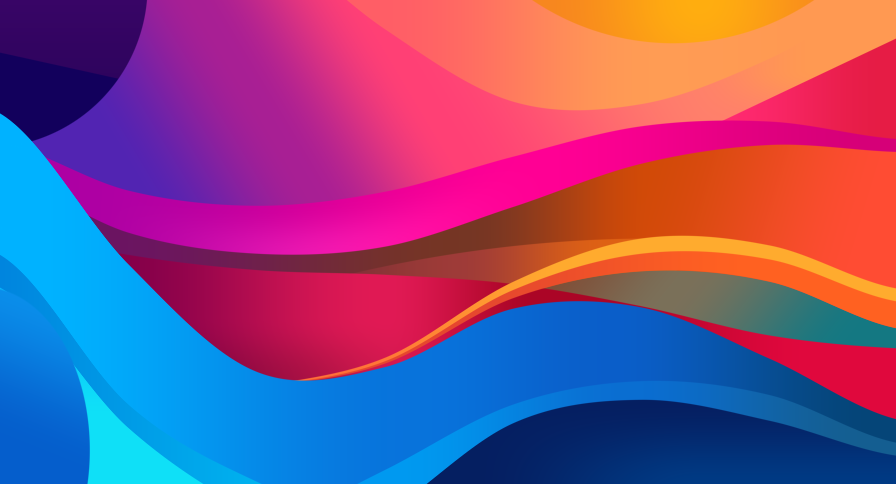
Write a Shadertoy shader that draws this background.

```glsl
// Flowing, layered ribbons in blue, magenta, crimson and orange.

// Smooth curve through eight heights spaced 1.1 units apart.
float wave(float x, vec4 a, vec4 b) {
    float k[8] = float[8](a.x, a.y, a.z, a.w, b.x, b.y, b.z, b.w);
    float s = clamp(x / 1.1, 0.0, 6.999);
    int i = int(s);
    float t = s - float(i);
    float y0 = k[i], y1 = k[i + 1];
    float m0 = 0.5 * (y1 - k[max(i - 1, 0)]);
    float m1 = 0.5 * (k[min(i + 2, 7)] - y0);
    float h = t * t * (3.0 - 2.0 * t);
    return mix(y0, y1, h) + t * (1.0 - t) * (m0 * (1.0 - t) - m1 * t);
}

// Three-colour ramp with stops s.x, s.y, s.z.
vec3 ramp(float t, vec3 s, vec3 a, vec3 b, vec3 c) {
    vec3 left = mix(a, b, smoothstep(s.x, s.y, t));
    return mix(left, c, smoothstep(s.y, s.z, t));
}

// Paints where the signed distance is positive, with a smooth edge.
void paint(inout vec3 col, vec3 ink, float d) {
    float edge = 3.2 / iResolution.y;
    col = mix(col, ink, smoothstep(-edge, edge, d));
}

void mainImage(out vec4 fragColor, in vec2 fragCoord) {
    // Canvas is 7.68 by 4.14 units, y running downward.
    vec2 p = fragCoord / iResolution.xy * vec2(7.68, 4.14);
    p.y = 4.14 - p.y;
    float x = p.x, y = p.y;

    // Sky: violet to pink to peach
    float slant = x - 0.6 * y;
    vec3 col = ramp(slant, vec3(0.2, 1.7, 3.1), vec3(0.32, 0.14, 0.70),
        vec3(0.66, 0.12, 0.58), vec3(1.0, 0.25, 0.46));
    col = mix(col, vec3(1.0, 0.50, 0.42), smoothstep(3.1, 5.6, slant));
    float peachEdge = wave(x, vec4(-1.2, -1.0, -0.6, 0.25), vec4(0.87, 0.89, 0.50, -0.1));
    vec3 peach = mix(vec3(1.0, 0.37, 0.40), vec3(1.0, 0.61, 0.33), smoothstep(3.3, 5.6, x));
    paint(col, peach, peachEdge - y);
    col = mix(col, vec3(1.0, 0.60, 0.32), smoothstep(5.8, 7.0, x) * smoothstep(1.1, 0.6, y));

    // Golden disc at the top
    float disc = 2.16 - length(p - vec2(5.77, -1.79));
    paint(col, mix(vec3(0.97, 0.53, 0.12), vec3(1.0, 0.68, 0.06),
        smoothstep(1.3, 0.0, length(p - vec2(6.0, 0.0)))), disc);

    // Red wedge at the right
    vec3 wedge = mix(vec3(1.0, 0.16, 0.44), vec3(0.90, 0.11, 0.27), smoothstep(6.2, 7.6, x));
    paint(col, wedge, y - 1.03 + 0.473 * (x - 6.2));

    // Indigo disc at the top left
    float indigoFold = y - 0.45 - 0.22 * x;
    vec3 indigo = vec3(0.22, 0.02, 0.40) - vec3(0.06, 0.01, 0.05) * y;
    paint(indigo, vec3(0.07, 0.0, 0.36), indigoFold);
    paint(col, indigo, 1.385 - length(p + 0.12));

    // Magenta ribbon
    float magentaTop = wave(x, vec4(1.22, 1.63, 1.76, 1.64), vec4(1.34, 1.08, 1.04, 1.19));
    float magentaLow = wave(x, vec4(1.50, 1.99, 2.17, 2.11), vec4(1.77, 1.40, 1.24, 1.30));
    vec3 magenta = ramp(x, vec3(0.6, 4.6, 7.5), vec3(0.68, 0.0, 0.64),
        vec3(1.0, 0.0, 0.58), vec3(0.84, 0.0, 0.47));
    float sheen = smoothstep(magentaTop, magentaLow, y) * smoothstep(2.0, 0.0, abs(x - 2.8));
    paint(col, magenta + vec3(0.08, 0.09, 0.08) * sheen, y - magentaTop);

    // Plum to burnt orange, with a lighter lower fold
    vec3 rust = ramp(x, vec3(1.0, 4.0, 5.6), vec3(0.42, 0.08, 0.38),
        vec3(0.46, 0.21, 0.14), vec3(0.82, 0.29, 0.03));
    rust = mix(rust, vec3(1.0, 0.30, 0.20), smoothstep(5.4, 7.6, x + 0.3 * (y - 1.6)));
    paint(col, rust, y - magentaLow);
    float foldEdge = 2.04 + 0.045 * (x - 5.6) * (x - 5.6);
    vec3 fold = ramp(x, vec3(1.0, 3.9, 5.2), vec3(0.42, 0.10, 0.35),
        vec3(0.62, 0.23, 0.22), vec3(0.87, 0.38, 0.08));
    paint(col, mix(rust, fold, smoothstep(2.2, 4.0, x)),
        min(min(y - foldEdge, y - magentaLow), 5.8 - x));

    // Taupe sheet under the bright stripe
    float stripeLow = wave(x, vec4(3.6, 3.5, 3.33, 3.11), vec4(2.55, 2.32, 2.41, 2.81));
    vec3 taupe = ramp(x + 0.8 * (y - 2.5), vec3(4.6, 5.8, 7.6), vec3(0.50, 0.31, 0.22),
        vec3(0.48, 0.44, 0.35), vec3(0.08, 0.47, 0.51));
    paint(col, taupe, min(y - stripeLow, x - 4.4));

    // Crimson sheet
    float crimsonTop = wave(x, vec4(1.95, 2.18, 2.31, 2.35), vec4(2.43, 2.62, 2.87, 2.98));
    vec3 crimson = ramp(x, vec3(1.0, 3.3, 4.6), vec3(0.52, 0.0, 0.29),
        vec3(0.88, 0.10, 0.33), vec3(0.67, 0.02, 0.15));
    crimson = mix(crimson, vec3(0.88, 0.03, 0.24), smoothstep(5.0, 7.0, x));
    crimson *= 1.0 - 0.18 * smoothstep(2.7, 3.3, y) * smoothstep(4.0, 2.5, x);
    paint(col, crimson, y - crimsonTop);

    // Bright stripe: golden top, fiery underside
    float stripeTop = wave(x, vec4(3.6, 3.45, 3.31, 3.06), vec4(2.41, 2.04, 2.10, 2.47));
    float stripeMid = wave(x, vec4(3.6, 3.47, 3.32, 3.09), vec4(2.48, 2.17, 2.22, 2.58));
    vec3 gold = mix(vec3(1.0, 0.44, 0.22), vec3(1.0, 0.67, 0.18), smoothstep(2.8, 5.0, x));
    vec3 fire = mix(vec3(0.90, 0.28, 0.18), vec3(1.0, 0.38, 0.13), smoothstep(4.0, 6.5, x));
    paint(gold, fire, y - stripeMid);
    paint(col, gold, min(y - stripeTop, stripeLow - y));

    // Wide blue ribbon
    float blueTop = wave(x, vec4(0.97, 2.26, 3.18, 3.14), vec4(2.64, 2.63, 3.07, 3.59));
    vec3 blue = ramp(x, vec3(0.2, 3.6, 5.2), vec3(0.0, 0.70, 1.0),
        vec3(0.03, 0.45, 0.86), vec3(0.04, 0.37, 0.79));
    blue = mix(blue, vec3(0.02, 0.27, 0.47), smoothstep(5.2, 7.5, x));
    paint(col, blue, y - blueTop);

    // Lighter hem and navy hollow at the lower right
    float hemTop = wave(x, vec4(5.2, 4.9, 4.55, 4.02), vec4(3.46, 3.26, 3.38, 3.79));
    float navyTop = wave(x, vec4(5.6, 5.4, 5.0, 4.40), vec4(3.62, 3.42, 3.60, 3.90));
    vec3 hem = ramp(x, vec3(3.4, 5.4, 7.4), vec3(0.0, 0.60, 0.94),
        vec3(0.04, 0.43, 0.82), vec3(0.08, 0.37, 0.57));
    paint(col, hem, y - hemTop);
    paint(col, mix(vec3(0.02, 0.12, 0.38), vec3(0.0, 0.23, 0.52),
        smoothstep(3.4, 4.2, y) * smoothstep(4.0, 6.0, x)), y - navyTop);

    // Shadow band, cyan crescent and blue disc at the lower left
    float bandTop = wave(x, vec4(2.18, 3.46, 4.12, 4.5), vec4(5.0));
    float cyanTop = wave(x, vec4(2.46, 3.66, 4.4, 4.8), vec4(5.0));
    paint(col, mix(vec3(0.0, 0.52, 0.87), vec3(0.0, 0.60, 0.90), x), y - bandTop);
    paint(col, mix(vec3(0.03, 0.72, 0.98), vec3(0.06, 0.88, 0.97), smoothstep(2.6, 3.6, y)),
        y - cyanTop);
    float blob = 0.92 - length((p - vec2(-0.15, 3.85)) * vec2(1.0, 0.66));
    paint(col, mix(vec3(0.04, 0.56, 0.92), vec3(0.02, 0.37, 0.80),
        smoothstep(2.5, 3.9, y + 0.4 * (0.4 - x))), blob);

    fragColor = vec4(col, 1.0);
}
```
